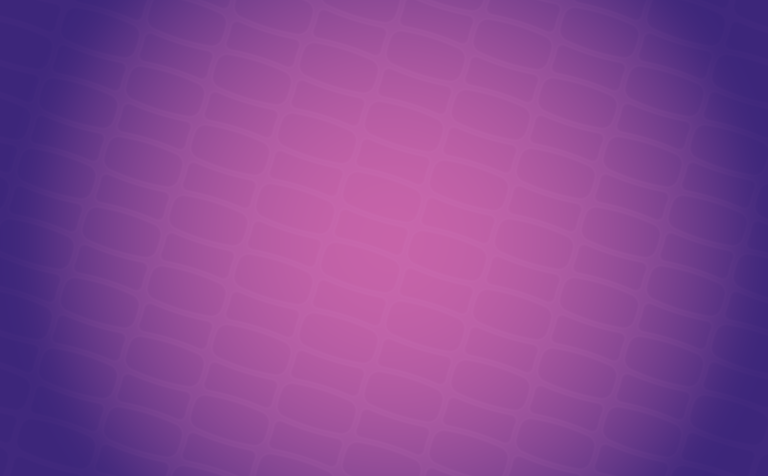
Write a Shadertoy shader that draws this background.

```glsl
const float PI = 3.14159265;
const vec3 PINK = vec3(0.775, 0.388, 0.660);
const vec3 INDIGO = vec3(0.240, 0.150, 0.480);
const vec3 LILAC = vec3(0.820, 0.520, 0.780);

vec2 rotate(vec2 p, float angle) {
    float c = cos(angle), s = sin(angle);
    return vec2(c * p.x - s * p.y, s * p.x + c * p.y);
}

// Swells every other cell and pinches its neighbours.
vec2 checkerWarp(vec2 p, vec2 amount) {
    vec2 s = sin(PI * p), c = cos(PI * p);
    return p - amount * s * c.yx;
}

float roundedBox(vec2 p, vec2 halfSize, float radius) {
    vec2 q = abs(p) - halfSize + radius;
    return length(max(q, 0.0)) + min(max(q.x, q.y), 0.0) - radius;
}

// Quadratic falloff that eases into its outer limit.
float falloff(vec2 p, vec2 center, float radius) {
    float t = dot(p - center, p - center) / (radius * radius);
    float ease = 0.12;
    float h = max(ease - abs(t - 1.0), 0.0) / ease;
    return min(t, 1.0) - 0.25 * ease * h * h;
}

// Pale gutters with a finer rim around each rounded cell.
float tileMesh(vec2 p, vec2 origin, vec2 cellSize, float angle, float pixel) {
    vec2 grid = checkerWarp(rotate(p - origin, angle) / cellSize, vec2(0.025, 0.09));
    vec2 local = (grid - round(grid)) * cellSize;
    float d = roundedBox(local, 0.5 * cellSize - 0.006, 0.016);
    float soft = max(0.0025, pixel);
    float gutter = smoothstep(-soft, soft, d);
    float rim = 1.0 - smoothstep(0.0, 2.0 * soft, abs(d - 0.001));
    return 0.65 * gutter + 0.35 * rim;
}

void mainImage(out vec4 fragColor, in vec2 fragCoord) {
    float pixel = 1.0 / iResolution.y;
    vec2 p = (fragCoord - 0.5 * iResolution.xy) * pixel;

    // Radial backdrop
    float shade = falloff(p, vec2(0.017, -0.004), 0.788);
    vec3 color = mix(PINK, INDIGO, shade);

    // Slanted mesh, fading toward the dark rim
    float mesh = tileMesh(p, vec2(-0.004, 0.086), vec2(0.167, 0.0775), 0.300, pixel);
    color = mix(color, LILAC, mesh * mix(0.13, 0.025, shade));

    fragColor = vec4(color, 1.0);
}
```
